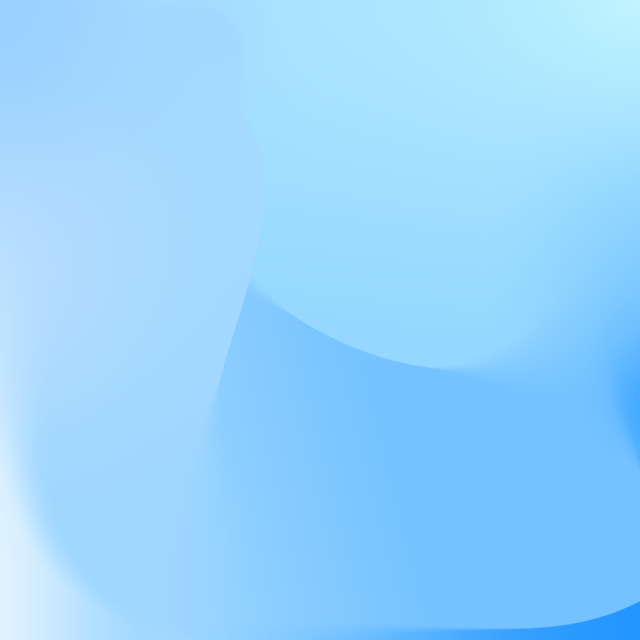
A Shadertoy shader for this background:

```glsl
// Soft coverage of a signed distance d, w is the half width of the edge.
float cover(float d, float w) {
    return smoothstep(-w, w, d);
}

// Pale cyan sheet, brightest in the upper right corner.
vec3 skySheet(vec2 p) {
    vec3 color = mix(vec3(0.58, 0.84, 1.0), vec3(0.645, 0.885, 1.0),
                     smoothstep(0.42, 1.0, p.y));
    float corner = exp(-3.8 * length((p - 1.0) * vec2(1.0, 1.5)));
    color = mix(color, vec3(0.76, 0.96, 1.0), corner);
    float leftTint = (1.0 - smoothstep(0.3, 0.5, p.x)) * smoothstep(0.65, 0.95, p.y);
    color = mix(color, vec3(0.64, 0.855, 1.0), 0.8 * leftTint);
    float rightShade = smoothstep(0.75, 1.05, p.x) * (1.0 - smoothstep(0.5, 0.9, p.y));
    return mix(color, vec3(0.44, 0.76, 1.0), 0.65 * rightShade);
}

// Mid blue sheet with a deep glow folded into its right side.
vec3 waterSheet(vec2 p) {
    float across = smoothstep(0.22, 0.7, p.x + 0.25 * (p.y - 0.25));
    vec3 color = mix(vec3(0.58, 0.825, 1.0), vec3(0.455, 0.76, 1.0), across);
    vec2 q = (p - vec2(1.03, 0.365)) / vec2(0.09, 0.125);
    float foldLine = p.y - 0.27 - 2.2 * (1.0 - p.x);
    float fold = cover(foldLine, 0.012 + 1.8 * (1.0 - p.x));
    return mix(color, vec3(0.22, 0.64, 1.0), 0.85 * exp(-dot(q, q)) * fold);
}

// Left panel, shaded at the top left and lighter down its left side.
vec3 panelSheet(vec2 p) {
    vec3 color = mix(vec3(0.62, 0.84, 1.0), vec3(0.645, 0.85, 1.0),
                     smoothstep(0.1, 0.7, p.y));
    vec2 q = (p - vec2(0.02, 0.6)) / vec2(0.2, 0.25);
    color = mix(color, vec3(0.715, 0.865, 1.0), 0.9 * exp(-dot(q, q)));
    vec2 r = (p - vec2(0.0, 1.0)) / vec2(0.18, 0.24);
    return mix(color, vec3(0.59, 0.81, 1.0), 0.8 * exp(-dot(r, r)));
}

// Right edge of the panel: a long swell, a notch and a rounded shoulder.
float panelEdge(float y) {
    float x = 0.322 + 0.09 * smoothstep(0.27, 0.70, y);
    x -= 0.04 * smoothstep(0.745, 0.85, y);
    x += 0.012 * smoothstep(0.85, 0.92, y);
    float t = clamp((y - 0.915) / 0.077, 0.0, 1.0);
    return x - 0.075 * (1.0 - sqrt(1.0 - t * t));
}

void mainImage(out vec4 fragColor, in vec2 fragCoord) {
    vec2 p = fragCoord / iResolution.xy;

    // Curved border between sky and water, blurred towards the right
    float bowl = 0.423 + 1.22 * (p.x - 0.72) * (p.x - 0.72);
    float bowlBlur = 0.0015 + 0.02 * (1.0 - smoothstep(0.39, 0.46, p.x))
                   + 0.15 * smoothstep(0.66, 1.0, p.x);
    vec3 color = mix(waterSheet(p), skySheet(p), cover(p.y - bowl, bowlBlur));

    // Left panel, dissolving near the bottom and soft around the notch
    float panelBlur = 0.0015 + 0.1 * (1.0 - smoothstep(0.12, 0.42, p.y))
                    + 0.012 * smoothstep(0.75, 0.84, p.y);
    float panel = cover(panelEdge(p.y) - p.x, panelBlur);
    panel *= mix(1.0, cover(0.99 - p.y, 0.006), smoothstep(0.15, 0.3, p.x));
    color = mix(color, panelSheet(p), panel);

    // White haze in the lower left
    float hazeEdge = 0.02 + 0.27 * exp(-p.y / 0.095);
    float hazeBlur = 0.04 + 0.06 * smoothstep(0.25, 0.55, p.y);
    float haze = cover(hazeEdge - p.x, hazeBlur) * (1.0 - smoothstep(0.1, 0.85, p.y));
    vec3 hazeColor = mix(vec3(0.89, 0.955, 1.0), vec3(0.64, 0.85, 1.0),
                         smoothstep(0.0, 0.27, p.x + 0.035));
    color = mix(color, hazeColor, haze);

    // Deep blue strip along the bottom, rising at the right
    float lift = max(p.x - 0.75, 0.0);
    float stripEdge = 0.017 + 2.8 * lift * lift * lift;
    float stripBlur = 0.0015 + 0.018 * (1.0 - smoothstep(0.45, 0.82, p.x));
    vec3 stripColor = mix(vec3(0.56, 0.815, 1.0), vec3(0.14, 0.59, 1.0),
                          smoothstep(0.3, 1.0, p.x));
    float strip = cover(stripEdge - p.y, stripBlur) * smoothstep(0.28, 0.5, p.x);
    color = mix(color, stripColor, strip);

    fragColor = vec4(color, 1.0);
}
```
